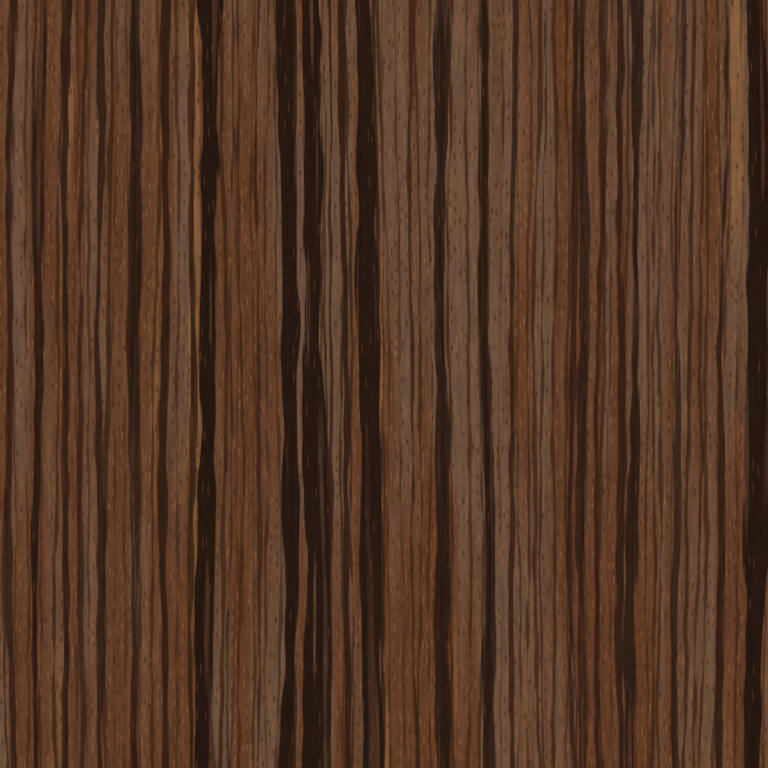
A WebGL 1 fragment shader for this texture:

```glsl
precision highp float;
// Dark striped wood veneer with upright grain. Jittered columns of veins in
// three sizes wander on layered sines over streaked brown wood, and small
// cellular flecks add the pores and the glints of the fibres.

uniform vec2 u_resolution;

#define BROAD_COLUMNS 13.0
#define BROAD_HALF 0.0083
#define MEDIUM_COLUMNS 25.0
#define MEDIUM_HALF 0.0028
#define THIN_COLUMNS 62.0
#define THIN_HALF 0.0014
#define GOLD_COLUMNS 9.0
#define GOLD_HALF 0.0055
#define EDGE_SOFTNESS 0.0016
#define EDGE_FRAY 0.0032
#define WANDER 0.0026
#define FIBRE_CONTRAST 0.24

const vec3 GREY_BROWN = vec3(0.415, 0.305, 0.230);
const vec3 RED_BROWN = vec3(0.385, 0.235, 0.150);
const vec3 GOLD = vec3(0.540, 0.375, 0.225);
const vec3 TAN_GLINT = vec3(0.510, 0.350, 0.235);
const vec3 PORE = vec3(0.290, 0.155, 0.085);
const vec3 VEIN_BROWN = vec3(0.235, 0.140, 0.085);
const vec3 VEIN_DARK = vec3(0.145, 0.088, 0.062);

float hash(vec2 p) {
  vec3 q = fract(vec3(p.xyx) * 0.1031);
  q += dot(q, q.yzx + 33.33);
  return fract((q.x + q.y) * q.z);
}

float noise(vec2 p) {
  vec2 cell = floor(p);
  vec2 f = fract(p);
  f = f * f * (3.0 - 2.0 * f);
  float low = mix(hash(cell), hash(cell + vec2(1.0, 0.0)), f.x);
  float high = mix(hash(cell + vec2(0.0, 1.0)), hash(cell + 1.0), f.x);
  return mix(low, high, f.y);
}

// Sideways drift of one vein, as layered sines along its length
float drift(float y, float phase) {
  float a = 6.2832 * phase;
  return WANDER * (sin(y * 4.0 + a) + 0.5 * sin(y * 13.0 + a * 3.0)
    + 0.25 * sin(y * 37.0 + a * 7.0) + 0.12 * sin(y * 83.0 + a * 11.0));
}

// Coverage of upright veins, one to a jittered column, swelling and thinning
float veins(vec2 uv, float columns, float halfWidth, float seed) {
  float home = floor(uv.x * columns);
  float fray = EDGE_FRAY * (noise(uv * vec2(260.0, 22.0) + seed) - 0.5);
  float cover = 0.0;
  for (int i = -1; i <= 1; i++) {
    float column = home + float(i);
    float place = hash(vec2(column + 7.0, seed));
    float size = hash(vec2(column + 31.0, seed + 5.0));
    float centre = (column + 0.5 + 0.75 * (place - 0.5)) / columns;
    centre += drift(uv.y, place);
    float swell = 0.3 + 0.9 * noise(vec2(column * 5.3 + seed, uv.y * 3.0))
      + 0.5 * noise(vec2(column * 9.7 + seed, uv.y * 14.0));
    float width = halfWidth * (0.4 + 1.2 * size) * swell;
    float edge = abs(uv.x - centre) - width + fray;
    float strength = 0.65 + 0.35 * size;
    cover = max(cover, strength * (1.0 - smoothstep(-EDGE_SOFTNESS, EDGE_SOFTNESS, edge)));
  }
  return cover;
}

// Short upright dashes, one in some of the cells of a grid
float flecks(vec2 uv, vec2 grid, float share, float seed) {
  vec2 p = uv * grid;
  p.y += 9.0 * hash(vec2(floor(p.x), seed));
  vec2 cell = floor(p) + seed;
  vec2 centre = 0.5 + 0.3 * (vec2(hash(cell), hash(cell + 17.0)) - 0.5);
  float d = length((fract(p) - centre) / vec2(0.34, 0.35));
  return (1.0 - smoothstep(0.3, 1.0, d)) * step(hash(cell + 43.0), share);
}

void main() {
  vec2 uv = gl_FragCoord.xy / u_resolution;
  vec2 grain = uv;
  grain.x += 0.003 * sin(uv.y * 3.1 + uv.x * 9.0) + 0.0012 * sin(uv.y * 9.0 + uv.x * 23.0);

  // Light wood: grey and red streaks, redder towards the foot
  float streak = 0.6 * noise(grain * vec2(38.0, 1.6)) + 0.4 * noise(grain * vec2(110.0, 4.0) + 50.0);
  float redness = smoothstep(0.28, 0.72, streak + 0.16 * (0.5 - uv.y));
  vec3 colour = mix(GREY_BROWN, RED_BROWN, redness);
  float goldPatch = smoothstep(0.35, 0.75, noise(grain * vec2(12.0, 2.2) + 80.0));
  colour = mix(colour, GOLD, 0.75 * goldPatch * veins(grain, GOLD_COLUMNS, GOLD_HALF, 71.0));

  // Pores and glints in the light wood
  colour = mix(colour, PORE, 0.5 * flecks(grain, vec2(150.0, 58.0), 0.32, 3.0));
  colour = mix(colour, TAN_GLINT, 0.55 * flecks(grain, vec2(190.0, 48.0), 0.30, 11.0));

  // Veins, from hairlines to broad bands
  float thin = veins(grain, THIN_COLUMNS, THIN_HALF, 13.0);
  float medium = veins(grain, MEDIUM_COLUMNS, MEDIUM_HALF, 29.0);
  float broad = veins(grain, BROAD_COLUMNS, BROAD_HALF, 47.0);
  colour = mix(colour, VEIN_BROWN, 0.85 * thin);
  colour = mix(colour, mix(VEIN_BROWN, VEIN_DARK, 0.6), 0.92 * medium);
  float gap = smoothstep(0.62, 0.85, noise(grain * vec2(170.0, 5.0) + 120.0));
  colour = mix(colour, VEIN_DARK, broad * (1.0 - 0.5 * gap));
  colour = mix(colour, RED_BROWN, 0.45 * broad * flecks(grain, vec2(180.0, 30.0), 0.16, 23.0));

  // Fine fibre shading over everything
  float fibre = 0.6 * noise(grain * vec2(290.0, 26.0) + 9.0) + 0.4 * noise(uv * vec2(330.0, 150.0));
  colour *= 1.0 + FIBRE_CONTRAST * (fibre - 0.5);
  gl_FragColor = vec4(colour, 1.0);
}
```
